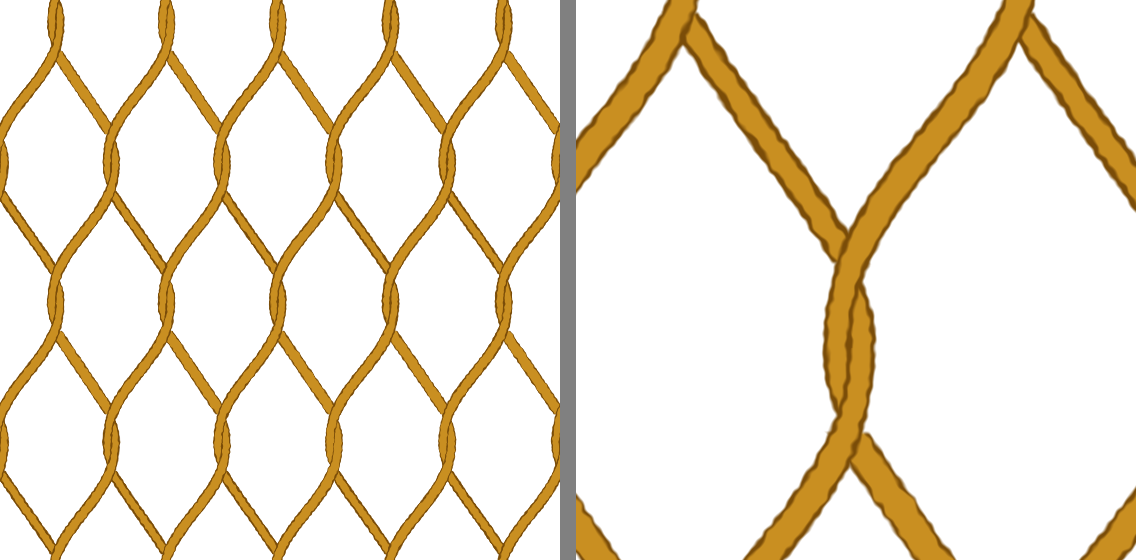
Left, the full canvas; right, a detail of the centre.
A three.js fragment shader for this pattern:

```glsl
// Golden wire netting on white: five columns and two pairs of rows of twisted links.
// Each pixel folds into the half turn around its nearest twist, where one straight wire
// and two curved wires are laid over each other; wrapping gradient noise frays the edges.

varying vec2 vUv;

const float PI = 3.14159265;
const float COLUMNS = 5.0;
const float ROWS = 4.0;
const float FIRST_ROW = 0.0404;   // depth of the first twist below the top
const float SOFT = 0.0011;        // half width of a smoothed edge
const vec3 PAPER = vec3(1.0);
const vec3 GOLD = vec3(0.79, 0.56, 0.13);
const vec3 BROWN = vec3(0.48, 0.30, 0.03);

float hash(vec2 p) {
  return fract(sin(dot(p, vec2(127.1, 311.7))) * 43758.5);
}

// Slope-weighted value of one lattice corner, wrapped to the period
float corner(vec2 cell, vec2 delta, float period, float seed) {
  float angle = 2.0 * PI * hash(mod(cell, period) + seed);
  return dot(vec2(cos(angle), sin(angle)), delta);
}

// Gradient noise that repeats over the unit square
float gradientNoise(vec2 uv, float period, float seed) {
  vec2 cell = floor(uv * period);
  vec2 f = fract(uv * period);
  vec2 e = vec2(1.0, 0.0);
  vec2 w = f * f * f * (f * (f * 6.0 - 15.0) + 10.0);
  float low = mix(corner(cell, f, period, seed),
                  corner(cell + e.xy, f - e.xy, period, seed), w.x);
  float high = mix(corner(cell + e.yx, f - e.yx, period, seed),
                   corner(cell + e.xx, f - e.xx, period, seed), w.x);
  return mix(low, high, w.y);
}

// Lays a wire with dark, frayed borders over the base colour
vec3 layWire(vec3 base, float offset, float halfWidth, float border, float mask, vec2 wear) {
  float inside = halfWidth - abs(offset) + wear.x;
  float cover = smoothstep(-SOFT, SOFT, inside) * mask;
  float fill = smoothstep(-SOFT, SOFT, inside - border - wear.y);
  return mix(base, mix(BROWN, GOLD, fill), cover);
}

// Curved wire: falls from the upper right, then bulges left through the twist
vec3 curvedWire(vec3 base, vec2 p, float border, vec2 wear) {
  float along = p.y + 0.5 / COLUMNS + 0.025;
  float a = 4.0 * PI * along;
  float center = 0.05 - 0.0588 * sin(a) - 0.0015 * sin(3.0 * a);
  float slope = -4.0 * PI * (0.0588 * cos(a) + 0.0045 * cos(3.0 * a));
  float halfWidth = mix(0.0100, 0.0083, smoothstep(-0.07, -0.02, p.y));
  halfWidth -= 0.0025 * smoothstep(0.01, 0.047, p.y);
  float mask = 1.0 - smoothstep(0.046, 0.049, p.y);
  float offset = (p.x - center) / sqrt(1.0 + slope * slope);
  return layWire(base, offset, halfWidth, border, mask, wear);
}

// Straight wire: falls from the upper left and ends behind the twist
vec3 straightWire(vec3 base, vec2 p, float bend, float halfWidth, float border, vec2 wear) {
  float along = p.y + 0.5 / ROWS;
  float a = 12.0 * PI * along;
  float center = -0.05 + 0.68 * along + bend * sin(a);
  float slope = 0.68 + bend * 12.0 * PI * cos(a);
  float mask = 1.0 - smoothstep(0.073, 0.076, along);
  float offset = (p.x - center) / sqrt(1.0 + slope * slope);
  return layWire(base, offset, halfWidth, border, mask, wear);
}

void main() {
  // Nearest twist, on alternately shifted rows with a slight sideways drift
  float x = vUv.x + 0.002 * (1.0 - cos(2.0 * PI * vUv.x));
  float rowPos = (1.0 - vUv.y - FIRST_ROW) * ROWS;
  float row = floor(rowPos + 0.5);
  float columnPos = x * COLUMNS - 0.5 * (1.0 - mod(row, 2.0));
  float column = floor(columnPos + 0.5);
  vec2 p = vec2((columnPos - column) / COLUMNS, (rowPos - row) / ROWS);

  // Each twist is symmetric under a half turn
  vec2 q = p.y < 0.0 ? p : -p;

  // Frayed edges, and borders that vary from twist to twist
  vec2 wear = vec2(0.0017 * gradientNoise(vUv, 150.0, 3.0),
                   0.0020 * gradientNoise(vUv, 110.0, 17.0));
  float nearTwist = 1.0 - smoothstep(0.03, 0.06, abs(p.y));
  float chance = hash(vec2(mod(column, COLUMNS), mod(row, ROWS)) + 5.0);
  float border = mix(0.0026, 0.0019 + 0.0010 * chance, nearTwist);

  // Straight wires alternate between broad and plain, slim and dark-edged
  float slim = mod(floor(rowPos), 2.0);
  float straightHalf = mix(0.0102, 0.0091, slim);
  float straightBorder = mix(0.0019, 0.0032, slim);

  vec3 color = straightWire(PAPER, q, 0.0008 * slim, straightHalf, straightBorder, wear);
  color = curvedWire(color, -q, border, wear);
  color = curvedWire(color, q, border, wear);
  gl_FragColor = vec4(color, 1.0);
}
```
